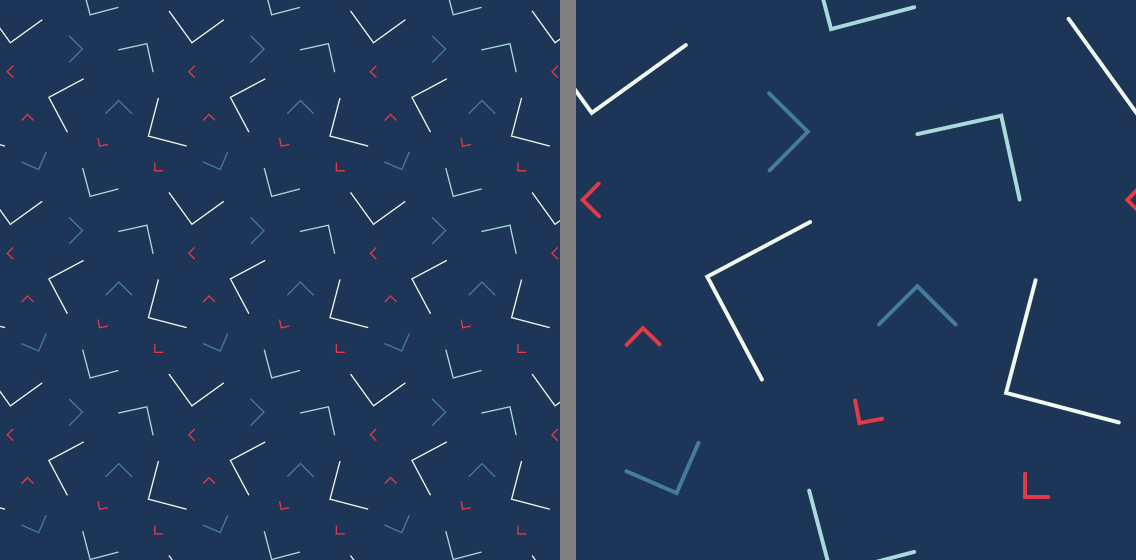
Left, the full canvas; right, a detail of the centre.
This pattern is drawn by a WebGL 2 fragment shader. Its source:

```glsl
#version 300 es
precision highp float;
// Scattered thin right-angle chevrons in white, aqua, blue and red on navy, tiled as a square repeat.

uniform vec2 u_resolution;
out vec4 fragColor;

const float CANVAS = 768.0; // design units across the canvas
const float TILE = 249.0;   // design units per repeat

// Corner position (xy) and first arm (zw); the second arm is a quarter turn away.
const vec4 CHEVRONS[12] = vec4[12](
    vec4(263.2, 58.6, -31.0, -43.0),
    vec4(67.0, 133.5, 47.0, -25.0),
    vec4(203.6, 186.6, 13.5, -51.5),
    vec4(123.6, 20.3, -10.0, -38.0),
    vec4(201.4, 59.9, 8.4, 38.3),
    vec4(113.0, 67.2, -17.5, 17.7),
    vec4(163.0, 137.8, 17.5, 17.5),
    vec4(53.0, 232.4, -23.0, -10.0),
    vec4(10.0, 98.4, 7.4, -7.5),
    vec4(37.6, 157.0, 7.6, 7.4),
    vec4(136.6, 200.4, -2.0, -10.3),
    vec4(212.3, 234.2, 0.0, -10.6));

// Distance to the centre line of a chevron: mitred corner, round ends.
float chevronDistance(vec2 q, vec2 arm) {
    float armLength = length(arm);
    vec2 along = arm / armLength;
    vec2 local = vec2(dot(q, along), dot(q, vec2(-along.y, along.x)));
    // Fold across the bisector so that one arm serves for both.
    if (local.y > local.x) local = local.yx;
    return length(vec2(max(local.x - armLength, 0.0), local.y));
}

vec3 chevronColor(int i) {
    if (i < 3) return vec3(0.945, 0.98, 0.933); // white
    if (i < 5) return vec3(0.659, 0.855, 0.863); // aqua
    if (i < 8) return vec3(0.271, 0.482, 0.616); // blue
    return vec3(0.902, 0.224, 0.275); // red
}

void main() {
    // Design units measured from the top left.
    float unitsPerPixel = CANVAS / u_resolution.y;
    vec2 p = vec2(gl_FragCoord.x, u_resolution.y - gl_FragCoord.y) * unitsPerPixel;

    vec3 color = vec3(0.114, 0.208, 0.341); // navy ground
    for (int i = 0; i < 12; i++) {
        // Offset to the nearest repeat of this chevron.
        vec2 q = mod(p - CHEVRONS[i].xy + 0.5 * TILE, TILE) - 0.5 * TILE;
        float d = chevronDistance(q, CHEVRONS[i].zw);
        float coverage = clamp((0.9 - d) / unitsPerPixel + 0.5, 0.0, 1.0);
        color = mix(color, chevronColor(i), coverage);
    }
    fragColor = vec4(color, 1.0);
}
```
